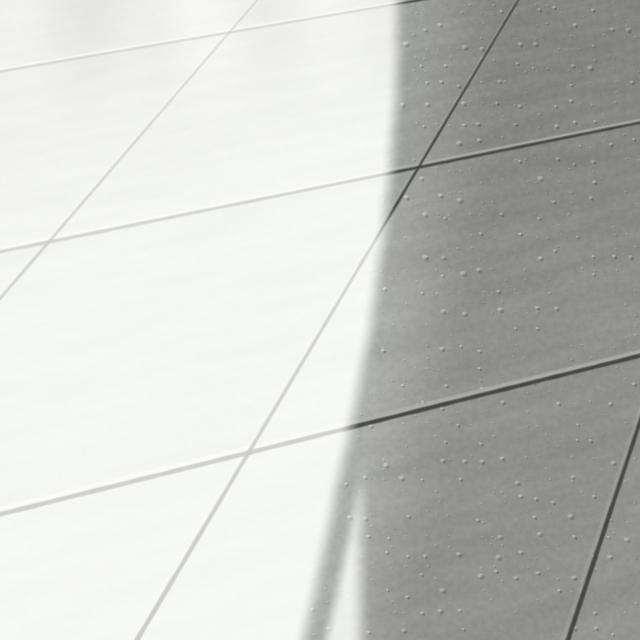
Reproduce this texture procedurally as a three.js fragment shader.

```glsl
varying vec2 vUv;

const vec3 LIT = vec3(0.965, 0.972, 0.963);
const vec3 LIT_FAR = vec3(0.930, 0.935, 0.920);
const vec3 LIT_GROOVE = vec3(0.790, 0.795, 0.780);
const vec3 LIT_RIDGE = vec3(0.985, 0.990, 0.985);
const vec3 SHADE_RIM = vec3(0.655, 0.662, 0.650);
const vec3 SHADE = vec3(0.540, 0.544, 0.525);
const vec3 SHADE_GROOVE = vec3(0.260, 0.270, 0.240);
const vec3 SHADE_RIDGE = vec3(0.690, 0.695, 0.670);

// Joint families: vanishing point, slope of the first joint, slope step
const vec2 LONG_VANISH = vec2(1.7253, 2.5365);
const float LONG_START = -0.5958;
const float LONG_STEP = 0.2655;
const vec2 CROSS_VANISH = vec2(8.919, 2.406);
const float CROSS_START = -4.9564;
const float CROSS_STEP = 0.920;

const float FAR_WIDTH = 0.0015;
const float NEAR_WIDTH = 0.0042;
const float EDGE_SOFT = 0.0022;
const float SHADOW_TOP = 0.622;
const float SHADOW_CURVE = 0.167;
const float SHADOW_BEND = 0.655;
const float SHADOW_SOFT = 0.017;
const float SPECK_CELLS = 34.0;
const float SPECK_SHARE = 0.34;

float hash(vec2 p) {
  return fract(sin(dot(p, vec2(127.1, 311.7))) * 43758.5453);
}

vec2 gradient(vec2 cell) {
  float angle = 6.2832 * hash(cell);
  return vec2(cos(angle), sin(angle));
}

float gradientNoise(vec2 p) {
  vec2 i = floor(p), f = fract(p);
  vec2 s = f * f * f * (f * (f * 6.0 - 15.0) + 10.0);
  vec2 e = vec2(1.0, 0.0);
  float low = mix(dot(gradient(i), f), dot(gradient(i + e.xy), f - e.xy), s.x);
  float high = mix(dot(gradient(i + e.yx), f - e.yx), dot(gradient(i + e.xx), f - e.xx), s.x);
  return mix(low, high, s.y);
}

float fractalNoise(vec2 p) {
  float sum = 0.0, weight = 0.6;
  for (int i = 0; i < 4; i++) {
    sum += weight * gradientNoise(p);
    p = p * 2.03 + 17.3;
    weight *= 0.55;
  }
  return sum;
}

// Returns the tile coordinate and the signed canvas distance to the nearest joint
vec2 jointFamily(vec2 p, vec2 vanish, float start, float stepSize) {
  float depth = vanish.y - p.y;
  float slope = (p.x - vanish.x) / depth;
  float k = (slope - start) / stepSize;
  float offset = (k - floor(k + 0.5)) * stepSize;
  return vec2(k, offset * depth / sqrt(1.0 + slope * slope));
}

float band(float d, float halfWidth) {
  return 1.0 - smoothstep(halfWidth - EDGE_SOFT, halfWidth + EDGE_SOFT, abs(d));
}

// Soft shadow with a sliver of light between its two lower branches
float shadowMask(vec2 p) {
  float t = 1.0 - p.y;
  float m = min(t, SHADOW_BEND);
  float edge = SHADOW_TOP - SHADOW_CURVE * m * (2.0 * t - m);
  edge += 0.003 * gradientNoise(vec2(p.y * 14.0, 3.7));
  float shadow = smoothstep(-SHADOW_SOFT, SHADOW_SOFT, p.x - edge);
  float sliver = smoothstep(0.022, 0.048, p.x - edge);
  sliver *= 1.0 - smoothstep(0.545, 0.582, p.x);
  sliver *= smoothstep(0.67, 0.80, t);
  return shadow * (1.0 - 0.9 * sliver);
}

// Small chips: a pale fleck beside a dark pit
float specks(vec2 p) {
  vec2 q = p * SPECK_CELLS, cell = floor(q);
  vec2 jitter = vec2(hash(cell + 3.1), hash(cell + 8.7));
  vec2 d = fract(q) - mix(vec2(0.3), vec2(0.7), jitter);
  float size = mix(0.05, 0.12, hash(cell + 5.3));
  float fleck = 1.0 - smoothstep(size * 0.4, size * 1.5, length(d * vec2(0.8, 1.1)));
  float pit = 1.0 - smoothstep(size * 0.4, size * 1.5, length(d + vec2(-0.1, 0.1)));
  return step(hash(cell), SPECK_SHARE) * (fleck - 0.8 * pit);
}

void main() {
  vec2 p = vUv;
  float near = 1.0 - p.y;
  vec2 along = jointFamily(p, LONG_VANISH, LONG_START, LONG_STEP);
  vec2 across = jointFamily(p, CROSS_VANISH, CROSS_START, CROSS_STEP);
  vec2 tile = vec2(along.x, across.x);
  float shadow = shadowMask(p);

  // Stone tones, streaks and grain
  float tone = hash(floor(tile) + 20.0) - 0.5;
  float streak = fractalNoise(tile * vec2(3.0, 14.0));
  float grain = fractalNoise(p * 95.0);
  float glow = gradientNoise(vec2(p.x * 9.0, p.y * 1.5)) * smoothstep(0.75, 1.0, p.y);
  vec3 lit = mix(LIT_FAR, LIT, smoothstep(0.0, 0.55, near + 0.45 * p.x));
  lit += 0.008 * tone + 0.018 * streak + 0.008 * grain + 0.07 * glow;
  vec3 shade = mix(SHADE_RIM, SHADE, smoothstep(0.0, 0.20, p.x - SHADOW_TOP + 0.14 * near));
  shade += 0.05 * (smoothstep(0.1, 0.6, near) - 0.5);
  shade += 0.015 * tone + 0.05 * streak + 0.045 * grain;
  shade += 0.13 * specks(p) + 0.06 * specks(p * 1.7 + 4.0);
  vec3 color = mix(lit, shade, shadow);

  // Grooves, with a raised rim above the cross joints
  float width = mix(FAR_WIDTH, NEAR_WIDTH, near);
  float wear = 1.0 + 0.25 * gradientNoise(p * 30.0);
  float strength = mix(0.65, 0.95, max(near, shadow));
  vec3 groove = mix(LIT_GROOVE, SHADE_GROOVE, shadow);
  vec3 ridge = mix(LIT_RIDGE, SHADE_RIDGE, shadow);
  color = mix(color, ridge, 0.8 * band(across.y + 2.1 * width, width));
  color = mix(color, ridge, 0.3 * band(along.y + 1.9 * width, 0.7 * width));
  color = mix(color, groove, strength * band(along.y, 0.85 * width * wear));
  color = mix(color, groove, strength * band(across.y, width * wear));

  gl_FragColor = vec4(clamp(color, 0.0, 1.0), 1.0);
}
```
